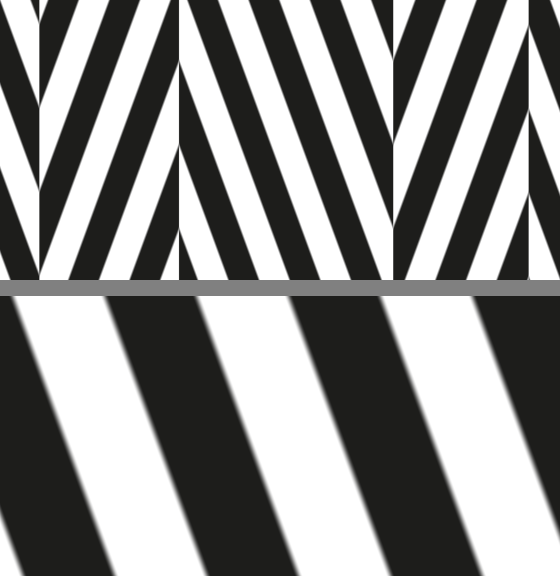
Top, the full canvas; bottom, a detail of the centre.
Reproduce this pattern procedurally as a WebGL 2 fragment shader.

```glsl
#version 300 es
precision highp float;

uniform vec2 u_resolution;
out vec4 outColor;

const vec3 INK = vec3(0.112, 0.112, 0.106);
const vec3 PAPER = vec3(1.0);

// Lengths are in canvas heights
const float PERIOD = 0.2188;       // horizontal distance between stripes
const float LEAN = 0.3655;         // sideways run per unit of height
const float STRIPE_BLUR = 0.0050;
const float SEAM_BLUR = 0.0026;
const float SEAMS[4] = float[4](0.1406, 0.6393, 1.4044, 1.8880);

float softStep(float d, float blur) {
    return smoothstep(-blur, blur, d);
}

// Signed distance to equal stripes, negative in the first half period
float stripeDistance(float phase, float period, float lean) {
    float fromCentre = abs(fract(phase / period + 0.25) - 0.5);
    return (fromCentre - 0.25) * period * inversesqrt(1.0 + lean * lean);
}

// x: position folded back at each seam, y: tone inversion from 0 to 1
vec2 foldAtSeams(float x, float blur) {
    float folded = -x;
    float inverted = 0.0;
    float turn = 2.0;
    for (int i = 0; i < 4; i++) {
        float past = x - SEAMS[i];
        folded += turn * max(past, 0.0);
        inverted = mix(inverted, 1.0 - inverted, softStep(past, blur));
        turn = -turn;
    }
    return vec2(folded, inverted);
}

void main() {
    vec2 p = gl_FragCoord.xy / u_resolution.y;
    float pixel = 1.0 / u_resolution.y;

    // Mirrored panels
    vec2 panel = foldAtSeams(p.x, max(SEAM_BLUR, 0.6 * pixel));

    // Slanted stripes, counterchanged across each seam
    float phase = panel.x + LEAN * (1.0 - p.y);
    float d = stripeDistance(phase, PERIOD, LEAN);
    float light = softStep(d, max(STRIPE_BLUR, 0.75 * pixel));
    light = mix(light, 1.0 - light, panel.y);

    outColor = vec4(mix(INK, PAPER, light), 1.0);
}
```
